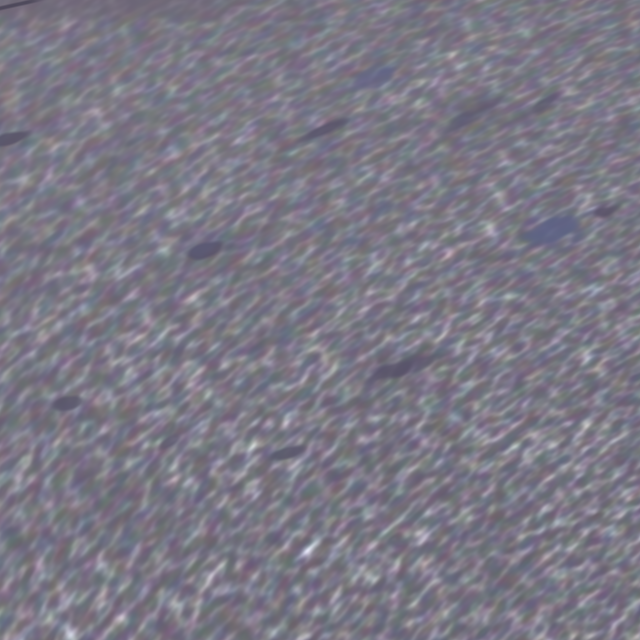
Write a three.js fragment shader that draws this texture.

```glsl
// Grey-violet rough ground with slanted, softly blurred glinting grains.
// Stretched gradient noise makes the grains, a skewed tone curve the glints;
// hashed loops scatter dark dents and bluish stains over them.
varying vec2 vUv;

const vec3 GROUND = vec3(0.486, 0.476, 0.526);
const vec3 GRAIN_TINT = vec3(1.0, 1.02, 0.95);
const vec3 DENT_COLOUR = vec3(0.34, 0.32, 0.41);
const vec3 STAIN_COLOUR = vec3(0.36, 0.38, 0.52);
const vec3 BAND_COLOUR = vec3(0.44, 0.41, 0.47);
const vec2 COARSE_FREQ = vec2(27.0, 66.0);   // along, across the streaks
const vec2 FINE_FREQ = vec2(52.0, 108.0);
const vec2 PATCH_FREQ = vec2(5.0, 15.0);
const vec2 HUE_FREQ = vec2(30.0, 58.0);
const float ANGLE_BOTTOM = 0.78;
const float ANGLE_TOP = 0.46;
const float NOISE_GAIN = 4.6;                // brings noise to unit deviation
const float GRAIN_CONTRAST = 0.040;
const float GLINT = 0.008;
const float PATCH_CONTRAST = 0.055;
const float HUE_CONTRAST = 0.075;
const int DENTS = 11;
const int STAINS = 3;

float hash(vec2 p) {
  return fract(sin(dot(p, vec2(127.1, 311.7))) * 43758.5453);
}

vec2 rotate(vec2 p, float a) {
  float c = cos(a), s = sin(a);
  return vec2(c * p.x + s * p.y, c * p.y - s * p.x);
}

float cornerSlope(vec2 cell, vec2 offset) {
  float a = 6.28318 * hash(cell);
  return dot(vec2(cos(a), sin(a)), offset);
}

float gradientNoise(vec2 p) {
  vec2 i = floor(p), f = fract(p);
  vec2 u = f * f * f * (f * (f * 6.0 - 15.0) + 10.0);
  vec2 e = vec2(1.0, 0.0);
  float low = mix(cornerSlope(i, f), cornerSlope(i + e, f - e), u.x);
  float high = mix(cornerSlope(i + e.yx, f - e.yx),
                   cornerSlope(i + e.xx, f - e.xx), u.x);
  return mix(low, high, u.y);
}

// Soft ragged ellipse: 1 inside, 0 outside
float blot(vec2 p, vec2 centre, vec2 radius, float angle, float ragged) {
  float d = length(rotate(p - centre, angle) / radius) + ragged;
  return 1.0 - smoothstep(0.45, 1.2, d);
}

void main() {
  vec2 uv = vUv;

  // Streaks lie flatter towards the top
  vec2 q = rotate(uv - 0.5, mix(ANGLE_BOTTOM, ANGLE_TOP, uv.y));

  // Grains: coarse and strong below, fine and faint above
  float coarse = gradientNoise(q * COARSE_FREQ + 17.3);
  float fine = gradientNoise(q * FINE_FREQ + 71.9);
  float fineShare = mix(0.5, 0.75, uv.y);
  float grain = NOISE_GAIN * (coarse * sqrt(1.0 - fineShare * fineShare) + fine * fineShare);
  float patches = gradientNoise(q * PATCH_FREQ + 5.7);
  float strength = mix(1.22, 0.68, smoothstep(0.15, 0.95, uv.y))
                 * (1.0 + 0.7 * patches) + 0.12 * (uv.x - 0.5);
  float tone = strength * (GRAIN_CONTRAST * grain + GLINT * (grain * grain - 1.0))
             + PATCH_CONTRAST * patches;

  // Faint colour speckle
  vec3 hue = vec3(gradientNoise(q * HUE_FREQ + 31.1),
                  gradientNoise(q * HUE_FREQ + 53.7),
                  gradientNoise(q * HUE_FREQ + 89.3));
  vec3 colour = GROUND + GRAIN_TINT * tone + HUE_CONTRAST * hue;

  // Smooth darker band along the upper left edge
  float band = smoothstep(0.955, 0.985, uv.y + 0.02 * patches)
             * (1.0 - smoothstep(0.25, 0.5, uv.x));
  colour = mix(colour, BAND_COLOUR + 0.3 * tone, 0.75 * band);

  // Short dark dents
  float ragged = 0.55 * coarse + 0.8 * patches;
  for (int i = 0; i < DENTS; i++) {
    float k = float(i);
    vec2 centre = vec2((k + hash(vec2(k, 2.0))) / float(DENTS),
                       mix(0.28, 0.86, hash(vec2(k, 5.0))));
    vec2 radius = vec2(mix(0.024, 0.046, hash(vec2(k, 7.0))),
                       mix(0.008, 0.013, hash(vec2(k, 9.0))));
    float angle = mix(0.1, 0.55, hash(vec2(k, 11.0)));
    float depth = mix(0.45, 0.9, hash(vec2(k, 13.0)));
    colour = mix(colour, DENT_COLOUR, depth * blot(uv, centre, radius, angle, ragged));
  }

  // Bluish stains, fading from right to left
  for (int i = 0; i < STAINS; i++) {
    float k = float(i);
    vec2 centre = vec2(0.87 - 0.28 * k, 0.64 + 0.23 * sin(1.6 * k));
    vec2 radius = vec2(0.042, 0.027) * (1.0 - 0.15 * k);
    colour = mix(colour, STAIN_COLOUR,
                 (0.85 - 0.25 * k) * blot(uv, centre, radius, 0.2, ragged));
  }

  // Thin dark crack in the upper left corner
  float crack = abs(uv.y - 0.987 - 0.22 * uv.x);
  float crackMask = (1.0 - smoothstep(0.001, 0.005, crack)) * (1.0 - smoothstep(0.04, 0.08, uv.x));
  colour = mix(colour, DENT_COLOUR * 0.8, 0.8 * crackMask);

  gl_FragColor = vec4(colour, 1.0);
}
```
